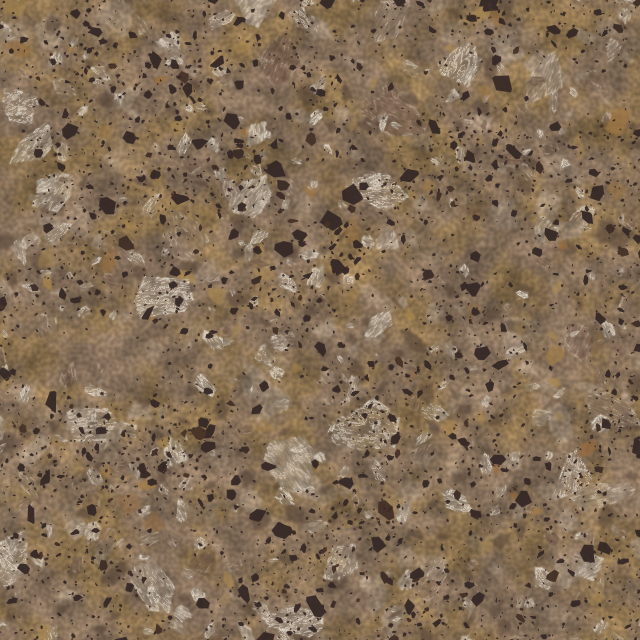
Reproduce this texture procedurally as a WebGL 2 fragment shader.

```glsl
#version 300 es
precision highp float;
// Polished quartz composite: brown resin with amber blobs, pale crystals and dark chips.

#define TAUPE vec3(0.520, 0.435, 0.355)
#define OCHRE vec3(0.540, 0.440, 0.300)
#define PALE vec3(0.620, 0.545, 0.465)
#define AMBER vec3(0.660, 0.530, 0.310)
#define SHADE vec3(0.340, 0.270, 0.220)
#define CHIP vec3(0.210, 0.160, 0.150)
#define CRYSTAL vec3(0.680, 0.625, 0.560)
#define GLINT vec3(0.880, 0.850, 0.800)
#define EDGE 0.0013
#define CLUMPING 1.6
#define MOTTLE 0.36

uniform vec2 u_resolution;
out vec4 fragColor;

struct Grain { float dist; vec2 local; vec2 tone; };

vec2 hash2(vec2 p) {
  vec3 q = fract(vec3(p.xyx) * vec3(0.1031, 0.1030, 0.0973));
  q += dot(q, q.yzx + 33.33);
  return fract((q.xx + q.yz) * q.zy);
}

float cornerSlope(vec2 corner, vec2 offset) {
  float angle = 6.2832 * hash2(corner).x;
  return dot(vec2(cos(angle), sin(angle)), offset);
}

float gradientNoise(vec2 p) {
  vec2 i = floor(p), f = p - i;
  vec2 w = f * f * f * (f * (f * 6.0 - 15.0) + 10.0);
  vec2 e = vec2(1.0, 0.0);
  float low = mix(cornerSlope(i, f), cornerSlope(i + e, f - e), w.x);
  float high = mix(cornerSlope(i + e.yx, f - e.yx), cornerSlope(i + 1.0, f - 1.0), w.x);
  return 1.4 * mix(low, high, w.y);
}

float fbm(vec2 p) {
  float sum = 0.0, gain = 0.55;
  for (int i = 0; i < 4; i++) {
    sum += gain * gradientNoise(p);
    p = mat2(1.6, 1.2, -1.2, 1.6) * p + 7.3;
    gain *= 0.55;
  }
  return sum;
}

// Irregular convex polygon made of six jittered half planes.
float polygon(vec2 p, float radius, vec2 key) {
  float d = -1.0;
  for (int k = 0; k < 6; k++) {
    vec2 r = hash2(key + float(k) * 5.7 + 11.0);
    float angle = (float(k) + 0.7 * r.x) * 1.0472;
    d = max(d, dot(p, vec2(cos(angle), sin(angle))) - radius * (0.6 + 0.6 * r.y));
  }
  return d;
}

// Closest of the grains scattered over a jittered grid; the whole part of the seed sets the clumps.
Grain nearestGrain(vec2 uv, float cells, float share, vec2 radii, float seed) {
  Grain g = Grain(1.0, vec2(0.0), vec2(0.0));
  vec2 cell = floor(uv * cells);
  for (int j = -1; j <= 1; j++)
  for (int i = -1; i <= 1; i++) {
    vec2 id = cell + vec2(i, j);
    vec2 key = id + seed * 17.3;
    vec2 pick = hash2(key);
    float clump = 1.0 + CLUMPING * gradientNoise(id / cells * 7.0 + floor(seed) * 3.7);
    if (pick.x > share * clump) continue;
    vec2 shape = hash2(key + 39.1);
    float turn = 6.2832 * shape.x;
    vec2 p = uv - (id + hash2(key + 71.7)) / cells;
    p = mat2(cos(turn), -sin(turn), sin(turn), cos(turn)) * p;
    p.y *= 1.0 + 0.9 * shape.y;
    float d = polygon(p, mix(radii.x, radii.y, pick.y * pick.y), key);
    if (d < g.dist) g = Grain(d, p + shape * 9.0, hash2(key + 23.9));
  }
  return g;
}

float cover(float dist, float soft) {
  return 1.0 - smoothstep(-soft, soft, dist);
}

// Translucent crystal with fractured glints inside and a broken bright rim.
vec3 addCrystal(vec3 color, Grain g, float soft) {
  float inside = cover(g.dist, soft * 2.0);
  float facet = gradientNoise(g.local * 50.0);
  float flake = gradientNoise(g.local * vec2(110.0, 190.0) + 5.0);
  float ridge = 1.0 - 2.0 * abs(gradientNoise(g.local * vec2(60.0, 125.0) + facet + flake));
  float crack = smoothstep(0.35, 0.95, ridge) * smoothstep(-0.2, 0.35, facet + flake + g.tone.y - 0.6);
  float rim = exp(-pow(g.dist / 0.0022, 2.0)) * smoothstep(-0.05, 0.4, facet + 0.5 * flake);
  vec3 body = mix(SHADE * 1.35, CRYSTAL, smoothstep(0.1, 0.5, g.tone.y));
  body *= 1.0 + 0.25 * facet + 0.2 * flake;
  color = mix(color, body, inside * mix(0.25, 0.8, g.tone.x));
  float shine = clamp(inside * crack * 0.65 + rim * 0.6, 0.0, 1.0);
  return mix(color, GLINT, shine * mix(0.3, 1.0, g.tone.y));
}

vec3 addChips(vec3 color, Grain g, float soft) {
  vec3 tint = mix(CHIP, vec3(0.36, 0.24, 0.16), 0.5 * smoothstep(0.75, 1.0, g.tone.x));
  return mix(color, tint, 0.96 * cover(g.dist, soft));
}

void main() {
  vec2 uv = gl_FragCoord.xy / u_resolution.y;
  float soft = max(EDGE, 0.6 / u_resolution.y);

  // Cloudy resin with pale sunken grains
  vec3 color = mix(TAUPE, OCHRE, smoothstep(-0.2, 0.35, fbm(uv * 10.0 + 3.0)));
  Grain cloud = nearestGrain(uv, 17.0, 0.60, vec2(0.010, 0.030), 1.0);
  color = mix(color, PALE, mix(0.3, 0.85, cloud.tone.x) * cover(cloud.dist, 0.004));
  color *= 1.0 + MOTTLE * fbm(uv * 22.0 + 40.0) + 0.15 * fbm(uv * 6.0 + 17.0);
  color *= 1.0 + 0.16 * gradientNoise(uv * 140.0);

  // Shadows around the chips, then amber blobs
  Grain sunk = nearestGrain(uv, 19.0, 0.42, vec2(0.008, 0.022), 5.75);
  color = mix(color, SHADE, 0.62 * cover(sunk.dist, 0.006));
  Grain blob = nearestGrain(uv, 17.0, 0.32, vec2(0.009, 0.021), 2.0);
  vec3 amber = mix(AMBER, vec3(0.590, 0.420, 0.240), smoothstep(0.5, 1.0, blob.tone.x));
  color = mix(color, amber, mix(0.3, 0.8, blob.tone.y) * cover(blob.dist, 0.004));

  // Pale crystals, large then small
  color = addCrystal(color, nearestGrain(uv, 11.0, 0.56, vec2(0.017, 0.048), 3.0), soft);
  color = addCrystal(color, nearestGrain(uv, 23.0, 0.52, vec2(0.006, 0.018), 4.0), soft);

  // Dark chips, from coarse to dust
  color = addChips(color, nearestGrain(uv, 16.0, 0.44, vec2(0.008, 0.017), 5.0), soft);
  color = addChips(color, nearestGrain(uv, 36.0, 0.46, vec2(0.0032, 0.0080), 5.25), soft);
  color = addChips(color, nearestGrain(uv, 80.0, 0.42, vec2(0.0013, 0.0031), 5.5), soft);

  fragColor = vec4(clamp(color, 0.0, 1.0), 1.0);
}
```
